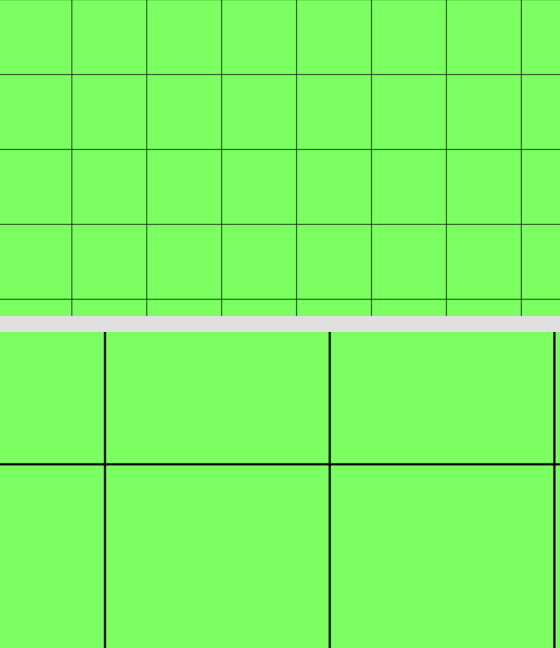
Top: the whole. Bottom: its middle third, enlarged.
Give the GLSL for this pattern, as a WebGL 1 fragment shader.

```glsl
precision highp float;

// A flat green field ruled by a square grid of hairline black lines.
// Each axis repeats with mod; a line's ink is the exact overlap of its
// width with a tent-shaped pixel filter, so edges stay smooth at any size.

uniform vec2 u_resolution;

// Lengths are in canvas heights.
const float CELL_SIZE = 0.237037;
const float LINE_WIDTH = 1.0 / 432.0;
const vec2 GRID_ORIGIN = vec2(0.2274, 0.0530);

const vec3 FIELD_COLOR = vec3(0.485, 1.0, 0.38);
const vec3 LINE_COLOR = vec3(0.0);

// Signed offset from the nearest grid line on each axis.
vec2 gridOffset(vec2 p, vec2 origin, float cell) {
    return mod(p - origin + 0.5 * cell, cell) - 0.5 * cell;
}

// Integral of a unit-area tent filter reaching from -1 to 1.
vec2 tentIntegral(vec2 x) {
    x = clamp(x, -1.0, 1.0);
    return 0.5 + x - 0.5 * x * abs(x);
}

// Share of the filtered pixel that a line covers, per axis.
vec2 lineCoverage(vec2 offset, float width, float pixel) {
    vec2 nearEdge = (offset - 0.5 * width) / pixel;
    vec2 farEdge = (offset + 0.5 * width) / pixel;
    return tentIntegral(farEdge) - tentIntegral(nearEdge);
}

void main() {
    float pixel = 1.0 / u_resolution.y;
    vec2 p = gl_FragCoord.xy * pixel;

    // Ink from the vertical (x) and horizontal (y) lines.
    vec2 offset = gridOffset(p, GRID_ORIGIN, CELL_SIZE);
    vec2 ink = lineCoverage(offset, LINE_WIDTH, pixel);

    // Crossings join both directions without exceeding full ink.
    float gridInk = 1.0 - (1.0 - ink.x) * (1.0 - ink.y);
    gl_FragColor = vec4(mix(FIELD_COLOR, LINE_COLOR, gridInk), 1.0);
}
```
